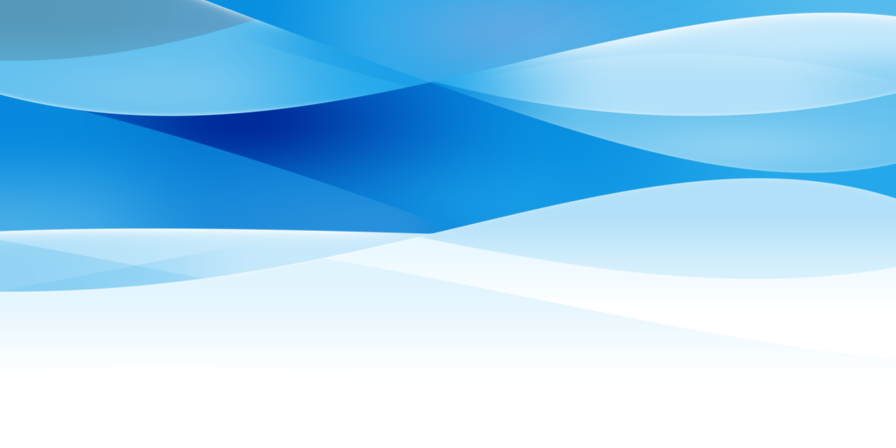
Reproduce this background procedurally as a Shadertoy shader.

```glsl
// Layered translucent blue waves sweeping over a pale, white-fading foreground.

// Palette
const vec3 WHITE = vec3(1.0);
const vec3 NAVY  = vec3(0.00, 0.15, 0.59);
const vec3 ROYAL = vec3(0.01, 0.46, 0.82);
const vec3 AZURE = vec3(0.03, 0.56, 0.88);
const vec3 CYAN  = vec3(0.14, 0.66, 0.92);
const vec3 SKY   = vec3(0.38, 0.75, 0.93);
const vec3 PALE  = vec3(0.70, 0.88, 0.975);
const vec3 MIST  = vec3(0.91, 0.97, 1.0);
const vec3 SLATE = vec3(0.32, 0.58, 0.69);
const vec3 HAZE  = vec3(0.40, 0.67, 0.89);

// Edge softness and rim thickness, in canvas heights
const float EDGE     = 0.0025;
const float THIN_RIM = 0.003;
const float SOFT_RIM = 0.022;
const int STREAKS    = 4;

// Smooth curve through five depths, evenly spaced from left to right
float wave(float x, vec4 a, float last) {
    float s = 4.0 * x;
    vec4 d1 = vec4(a.yzw, last) - a;
    vec3 d2 = d1.yzw - d1.xyz;
    vec2 d3 = d2.yz - d2.xy;
    return a.x + s * (d1.x + (s - 1.0) / 2.0 * (d2.x
         + (s - 2.0) / 3.0 * (d3.x + (s - 3.0) / 4.0 * (d3.y - d3.x))));
}

// Antialiased coverage of the positive side of an edge
float cover(float gap) {
    float w = max(EDGE, 0.8 / iResolution.y);
    return smoothstep(-w, w, gap);
}

// Light that decays away from an edge, on its positive side only
float rim(float gap, float width) {
    return cover(gap) * exp(-max(gap, 0.0) / width);
}

float glow(vec2 p, vec2 center, vec2 radius) {
    vec2 q = (p - center) / radius;
    return exp(-dot(q, q));
}

// Overlapping faint sheets that fan out to the right of a pivot
float fan(vec2 p, vec2 pivot, float tilt, float spread) {
    float sum = 0.0;
    for (int i = 0; i < STREAKS; i++) {
        float gap = p.y - pivot.y - (tilt + spread * float(i)) * (p.x - pivot.x);
        sum += rim(gap, 0.06);
    }
    return sum / float(STREAKS) * smoothstep(0.0, 0.12, p.x - pivot.x);
}

void mainImage(out vec4 fragColor, in vec2 fragCoord) {
    vec2 p = fragCoord / iResolution.xy;
    p.y = 1.0 - p.y;                       // depth below the top edge
    float x = p.x, y = p.y;

    // Signed gaps: positive below each wave
    float crest  = y - wave(x, vec4(0.211, 0.255, 0.175, 0.064), 0.036);
    float slope  = y - wave(x, vec4(-0.195, 0.016, 0.198, 0.349), 0.365);
    float belly  = y - wave(x, vec4(-0.286, 0.013, 0.190, 0.258), 0.208);
    float shade  = y - wave(x, vec4(0.135, 0.065, -0.130, -0.390), -0.650);
    float fold   = y - wave(x, vec4(0.203, 0.336, 0.505, 0.677), 0.780);
    float ribbon = y - wave(x, vec4(0.516, 0.511, 0.523, 0.540), 0.560);
    float swell  = y - wave(x, vec4(0.651, 0.615, 0.513, 0.411), 0.443);
    float beam   = y - wave(x, vec4(0.521, 0.544, 0.628, 0.727), 0.802);
    float veil   = y - wave(x, vec4(0.300, 0.430, 0.542, 0.615), 0.596);
    float shore  = y - wave(x, vec4(0.846, 0.823, 0.888, 1.016), 1.170);

    // Deep central band with a dark core and a lighter lower-left fold
    vec3 deep = mix(ROYAL, AZURE, smoothstep(0.40, 0.62, x));
    deep = mix(deep, CYAN, smoothstep(0.62, 0.88, x));
    deep = mix(deep, NAVY, 0.95 * glow(p, vec2(0.27, 0.27), vec2(0.16, 0.13)));
    deep = mix(deep, CYAN, 0.5 * glow(p, vec2(0.55, 0.46), vec2(0.17, 0.10)));
    float low = smoothstep(0.28, 0.53, y);
    vec3 foldTint = mix(AZURE, SKY, 0.85 * low * (1.0 - smoothstep(0.0, 0.45, x)));
    foldTint = mix(foldTint, ROYAL, 0.45 * smoothstep(0.08, 0.26, x));
    foldTint = mix(foldTint, HAZE, 0.4 * low * smoothstep(0.15, 0.40, x));
    deep = mix(deep, foldTint, 0.85 * cover(fold) * (1.0 - smoothstep(0.44, 0.51, x)));

    // Pale lens and its outer sheet on the right
    vec3 outer = mix(AZURE, SKY, smoothstep(0.47, 0.66, x));
    outer = mix(outer, PALE, 0.5 * glow(p, vec2(0.82, 0.33), vec2(0.17, 0.07)));
    vec3 lens = mix(CYAN, PALE, 0.9 * smoothstep(0.46, 0.70, x));
    float inner = y - 0.12 - 1.1 * (x - 0.76) * (x - 0.76);
    lens = mix(lens, MIST, 0.2 * cover(inner) * smoothstep(0.50, 0.68, x));
    lens = mix(lens, MIST, 0.4 * glow(p, vec2(0.90, 0.09), vec2(0.22, 0.06)));
    lens = mix(lens, SKY, 0.4 * smoothstep(0.86, 1.0, x) * smoothstep(0.08, 0.2, y));
    lens = mix(lens, WHITE, 0.8 * rim(crest, SOFT_RIM) * smoothstep(0.50, 0.74, x));
    lens = mix(lens, WHITE, 0.5 * rim(-belly, THIN_RIM) * smoothstep(0.52, 0.70, x));
    vec3 rightSide = mix(outer, lens, cover(-belly));
    rightSide = mix(rightSide, WHITE, 0.25 * rim(-slope, THIN_RIM) * smoothstep(0.5, 0.7, x));

    // Upper-left band with a muted corner
    vec3 band = mix(SKY, CYAN, smoothstep(0.22, 0.43, x));
    band = mix(band, PALE, 0.25 * glow(p, vec2(0.18, 0.20), vec2(0.15, 0.07)));
    band = mix(band, AZURE, 0.3 * cover(0.10 - 0.16 * x - slope) * smoothstep(0.25, 0.38, x));
    vec3 corner = mix(SLATE, HAZE, 0.2 + 0.3 * smoothstep(0.05, 0.28, x));
    corner = mix(corner, SKY, 0.35 * smoothstep(0.04, 0.14, y));
    band = mix(band, corner, cover(-shade));
    band = mix(band, WHITE, 0.7 * rim(slope, 0.007) * (1.0 - smoothstep(0.25, 0.34, x)));
    band = mix(band, WHITE, 0.75 * rim(-crest, THIN_RIM) * (1.0 - smoothstep(0.25, 0.45, x)));

    // Top sheet with hazy diagonal streaks
    vec3 top = mix(AZURE, CYAN, smoothstep(0.28, 0.44, x));
    top = mix(top, HAZE, 0.85 * glow(p, vec2(0.58, 0.07), vec2(0.15, 0.12)));
    top = mix(top, SKY, 0.8 * smoothstep(0.66, 0.95, x));
    top = mix(top, SKY, 0.4 * fan(p, vec2(0.48, 0.18), -0.95, 0.13));
    vec3 col = mix(deep, rightSide, cover(-slope));
    col = mix(col, mix(band, top, cover(-slope)), cover(-crest));

    // Bright ribbon and crossing bands on the left
    vec3 frost = mix(SKY, PALE, 0.6 + 0.4 * smoothstep(0.0, 0.30, x));
    frost = mix(frost, MIST, 0.35 * cover(0.535 + 0.38 * x - y));
    frost = mix(frost, SKY, 0.25 * cover(y - 0.65 + 0.38 * x) * (1.0 - smoothstep(0.15, 0.3, x)));
    frost = mix(frost, WHITE, 0.9 * rim(ribbon, 0.013) * (1.0 - smoothstep(0.36, 0.49, x)));
    col = mix(col, frost, cover(ribbon));

    // Foreground swell, crossed by a white beam
    vec3 glass = mix(PALE, MIST, 0.7 * smoothstep(0.46, 0.63, y));
    vec3 ground = mix(mix(PALE, MIST, 0.85), WHITE, smoothstep(0.60, 0.88, y));
    vec3 front = mix(glass, mix(MIST, WHITE, smoothstep(0.52, 0.72, y)), cover(veil));
    front = mix(front, ground, cover(beam));
    front = mix(front, WHITE, 0.4 * rim(swell, THIN_RIM));
    col = mix(col, front, cover(swell));
    fragColor = vec4(mix(col, WHITE, cover(shore)), 1.0);
}
```
